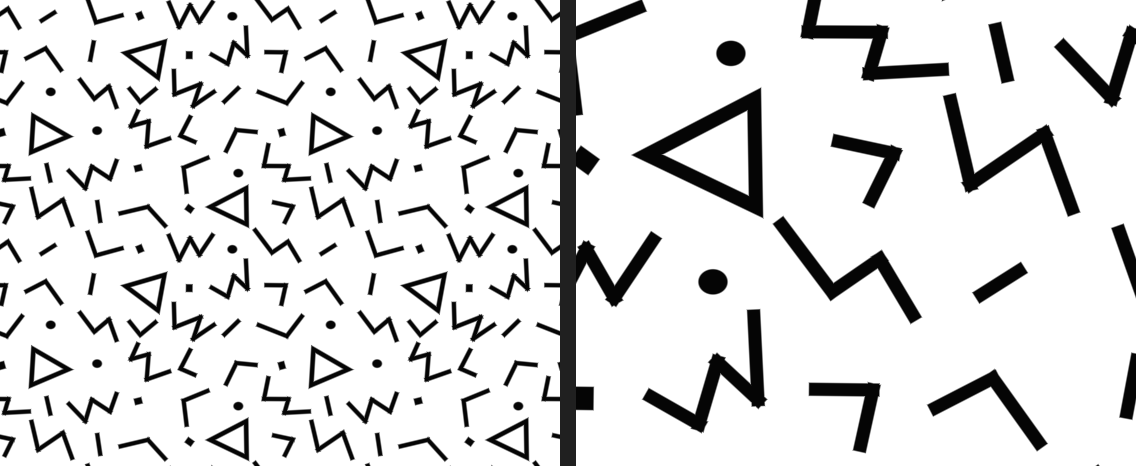
Left: the whole. Right: its middle third, enlarged.
Give the GLSL for this pattern, as a WebGL 2 fragment shader.

```glsl
#version 300 es
precision highp float;
// Black zigzags, chevrons, dashes, dots, squares and outlined triangles scattered on white.

uniform vec2 u_resolution;
out vec4 fragColor;

const float HALF_STROKE = 0.056;

float hash(vec2 p) {
    return fract(sin(dot(p, vec2(12.9898, 78.233))) * 43758.5453);
}

mat2 rotation(float angle) {
    float c = cos(angle), s = sin(angle);
    return mat2(c, -s, s, c);
}

// Straight stroke with square caps, which also close the corners
float stroke(vec2 p, vec2 a, vec2 b) {
    vec2 along = normalize(b - a);
    vec2 m = p - 0.5 * (a + b);
    vec2 q = abs(vec2(dot(m, along), dot(m, vec2(-along.y, along.x))));
    q -= vec2(0.5 * length(b - a) + HALF_STROKE, HALF_STROKE);
    return max(q.x, q.y);
}

// Bent line of uneven segments; one segment makes a dash, two a chevron
float zigzag(vec2 p, int segments, float span, float amp, vec2 seed) {
    float d = 9.0;
    vec2 last = vec2(0.0);
    for (int k = 0; k <= segments; k++) {
        float f = float(k);
        float side = mod(f, 2.0) * 2.0 - 1.0;
        float shift = 0.2 * (hash(seed + 3.1 * f + 0.7) - 0.5);
        float lift = 0.6 + 0.8 * hash(seed + 1.7 * f + 5.3);
        vec2 next = vec2((f / float(segments) - 0.5 + shift) * span, side * amp * lift);
        if (k > 0) d = min(d, stroke(p, last, next));
        last = next;
    }
    return d;
}

// Outline of an isosceles triangle pointing along +x, with mitred corners
float triangle(vec2 p) {
    float d = max(-p.x - 0.46, 0.447 * p.x + 0.894 * abs(p.y) - 0.295);
    return abs(d + 0.06) - 0.06;
}

// Shape in one cell of the 6 by 6 tile: large and small ones alternate
float shape(vec2 p, vec2 id) {
    float turn = hash(id + 2.4);
    float diagonal = mod(id.x + id.y, 6.0);
    float oddRow = mod(id.y, 2.0);
    p -= vec2(0.26, 0.18) * (vec2(hash(id + 8.2), hash(id + 4.9)) - 0.5);

    if (mod(diagonal, 2.0) < 0.5) {
        if (diagonal > 3.5 && oddRow > 0.5) {
            float facing = id.y == 3.0 ? 0.0 : 3.1416;
            return triangle(rotation(facing + 0.4 * (turn - 0.5)) * p);
        }
        if (diagonal == 2.0) return zigzag(rotation(6.2832 * turn) * p, 2, 1.0, 0.2, id);
        int segments = hash(id + 6.6) < 0.6 ? 3 : 4;
        return zigzag(rotation(1.6 * (turn - 0.5)) * p, segments, 1.16, 0.25, id);
    }

    float kind = mod(id.y * 3.0 + floor(id.x / 2.0), 4.0);
    if (kind == 2.0) return length(p * vec2(0.92, 1.06)) - 0.115;
    p = rotation(6.2832 * turn) * p;
    if (kind == 0.0) return zigzag(p, 1, 0.42, 0.0, id);
    if (kind == 1.0) return max(abs(p.x) - 0.1, abs(p.y) - 0.085);
    return zigzag(p, 2, 0.64, 0.15, id);
}

void main() {
    // Two tiles each way, six cells per tile, counted from the top
    vec2 uv = gl_FragCoord.xy / u_resolution;
    vec2 grid = vec2(uv.x, 1.0 - uv.y) * 2.0 * 6.0 + vec2(0.45, 0.1);
    vec2 cell = floor(grid);

    // Nearest shape among the neighbouring cells, with wrapped cell numbers
    float d = 9.0;
    for (int y = -1; y <= 1; y++) {
        for (int x = -1; x <= 1; x++) {
            vec2 c = cell + vec2(x, y);
            vec2 p = (grid - c - 0.5) * vec2(1.2, 1.0);
            d = min(d, shape(p, mod(c, 6.0)));
        }
    }

    float soft = 12.0 / u_resolution.y;
    vec3 ink = vec3(0.02), paper = vec3(1.0);
    fragColor = vec4(mix(ink, paper, smoothstep(-soft, soft, d)), 1.0);
}
```
